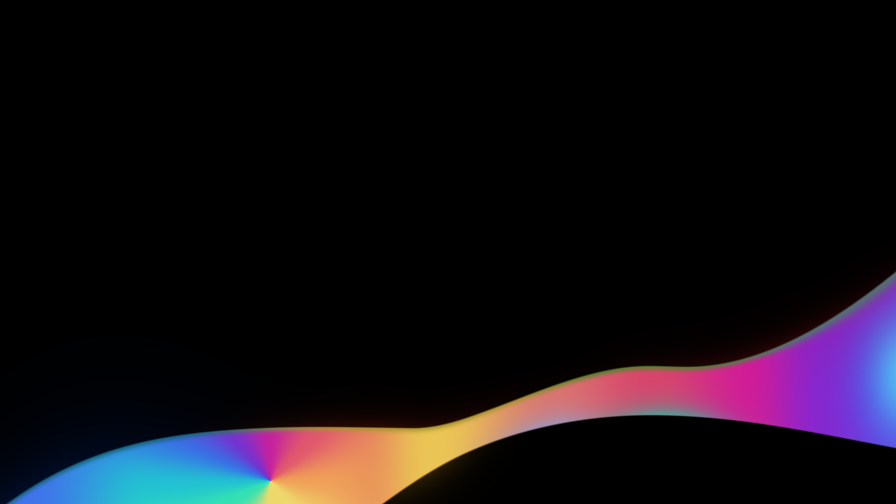
This background is drawn by a Shadertoy shader. Its source:

```glsl
const float TAU = 6.2831853;

// Knots of the ribbon borders: position, height, slope
const vec3 UPPER[7] = vec3[7](
    vec3(0.0, -0.01, 1.37), vec3(0.286, 0.15, 0.09), vec3(0.46, 0.1505, -0.02),
    vec3(0.521, 0.171, 0.6), vec3(0.71, 0.273, 0.12), vec3(0.781, 0.273, 0.12),
    vec3(1.0, 0.461, 1.45));
const vec3 LOWER[7] = vec3[7](
    vec3(0.0, -0.6, 1.4), vec3(0.427, 0.0, 1.3), vec3(0.521, 0.102, 0.8),
    vec3(0.651, 0.167, 0.25), vec3(0.716, 0.176, 0.03), vec3(0.846, 0.16, -0.25),
    vec3(1.0, 0.111, -0.33));

// Cubic Hermite segment between two knots
float bend(float x, vec3 a, vec3 b) {
    float w = b.x - a.x;
    float t = (x - a.x) / w;
    float s = 1.0 - t;
    return s * s * ((1.0 + 2.0 * t) * a.y + t * w * a.z)
         + t * t * ((3.0 - 2.0 * t) * b.y - s * w * b.z);
}

float border(float x, vec3 knots[7]) {
    float y = bend(x, knots[0], knots[1]);
    for (int i = 1; i < 6; i++) {
        if (x > knots[i].x) y = bend(x, knots[i], knots[i + 1]);
    }
    return y;
}

float bump(float x, float center, float width) {
    float d = (x - center) / width;
    return exp(-d * d);
}

float spot(vec2 p, vec2 center, vec2 size) {
    vec2 d = (p - center) / size;
    return exp(-dot(d, d));
}

vec3 blend(vec3 from, vec3 to, float start, float end, float x) {
    return mix(from, to, smoothstep(start, end, x));
}

// Conic sweep of hues, starting straight down and turning anticlockwise
vec3 conicHue(vec2 d) {
    float turn = fract(atan(d.y, d.x) / TAU + 0.25);
    vec3 c = vec3(0.93, 0.85, 0.42);
    c = blend(c, vec3(0.94, 0.62, 0.34), 0.1, 0.27, turn);
    c = blend(c, vec3(0.88, 0.34, 0.43), 0.25, 0.38, turn);
    c = blend(c, vec3(0.77, 0.13, 0.62), 0.37, 0.51, turn);
    c = blend(c, vec3(0.45, 0.2, 0.82), 0.5, 0.63, turn);
    c = blend(c, vec3(0.22, 0.44, 0.9), 0.61, 0.7, turn);
    c = blend(c, vec3(0.13, 0.76, 0.82), 0.68, 0.76, turn);
    c = blend(c, vec3(0.2, 0.88, 0.7), 0.75, 0.82, turn);
    return blend(c, vec3(0.93, 0.85, 0.42), 0.82, 1.0, turn);
}

// Hues along the right arm
vec3 armHue(float x) {
    vec3 c = vec3(0.9, 0.55, 0.36);
    c = blend(c, vec3(0.92, 0.77, 0.33), 0.4, 0.48, x);
    c = blend(c, vec3(0.87, 0.45, 0.42), 0.49, 0.62, x);
    c = blend(c, vec3(0.86, 0.26, 0.42), 0.61, 0.73, x);
    c = blend(c, vec3(0.82, 0.11, 0.59), 0.73, 0.84, x);
    c = blend(c, vec3(0.53, 0.15, 0.82), 0.83, 0.92, x);
    return blend(c, vec3(0.42, 0.22, 0.88), 0.92, 1.0, x);
}

vec3 rimHue(float x) {
    vec3 c = blend(vec3(0.08, 0.4, 0.48), vec3(0.66, 0.58, 0.18), 0.2, 0.38, x);
    c = blend(c, vec3(0.3, 0.52, 0.16), 0.55, 0.68, x);
    return blend(c, vec3(0.3, 0.47, 0.43), 0.75, 0.92, x);
}

vec3 ribbon(vec2 p, float below, float above, float aspect) {
    vec2 swirl = (p - vec2(0.302, 0.046)) * vec2(aspect, 1.0);
    vec3 c = mix(conicHue(swirl), armHue(p.x), smoothstep(0.35, 0.46, p.x));

    // Cool far ends
    c = mix(c, vec3(0.25, 0.45, 0.92), 1.0 - smoothstep(0.03, 0.17, p.x));
    c = mix(c, vec3(0.25, 0.36, 0.92), 0.8 * spot(p, vec2(1.0, 0.26), vec2(0.055, 0.15)));
    c = mix(c, vec3(0.32, 0.76, 0.96), spot(p, vec2(1.01, 0.26), vec2(0.035, 0.11)));

    // Tints along the underside
    c = mix(c, vec3(0.56, 0.62, 0.8), 0.8 * exp(-above / 0.025) * bump(p.x, 0.61, 0.06));
    c = mix(c, vec3(0.22, 0.68, 0.62), 0.9 * exp(-above / 0.022) * bump(p.x, 0.745, 0.065));

    // Translucent upper rim, with a magenta shade under its wide right end
    float wide = smoothstep(0.82, 1.0, p.x);
    c = mix(c, vec3(0.62, 0.08, 0.57), 0.75 * wide * exp(-below / 0.07));
    float thickness = mix(0.008, 0.022, wide);
    return mix(c, rimHue(p.x), 0.9 * exp(-pow(below / thickness, 2.0)));
}

vec3 halo(vec2 p, float below, float above) {
    float over = max(-below, 0.0);
    float under = max(-above, 0.0);
    vec3 c = vec3(0.0, 0.05, 0.16) * exp(-over / 0.08) * bump(p.x, 0.0, 0.2);
    c += vec3(0.17, 0.035, 0.01) * exp(-over / 0.025) * bump(p.x, 0.42, 0.13);
    c += vec3(0.15, 0.015, 0.02) * exp(-over / 0.03) * bump(p.x, 0.86, 0.15);
    c *= step(0.0, above);
    return c + vec3(0.18, 0.12, 0.01) * exp(-under / 0.035)
             * bump(p.x, 0.48, 0.055) * step(above, 0.0);
}

void mainImage(out vec4 fragColor, in vec2 fragCoord) {
    vec2 p = fragCoord / iResolution.xy;
    float below = border(p.x, UPPER) - p.y;
    float above = p.y - border(p.x, LOWER);
    float inside = min(below, above);
    float soft = fwidth(inside);
    float mask = smoothstep(-soft, soft, inside);

    vec3 fill = ribbon(p, max(below, 0.0), max(above, 0.0), iResolution.x / iResolution.y);
    fragColor = vec4(mix(halo(p, below, above), fill, mask), 1.0);
}
```
